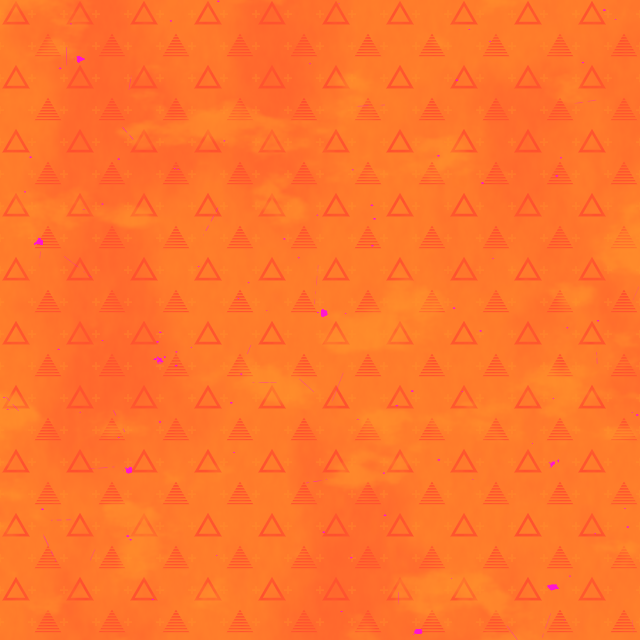
Give the GLSL for this pattern, as a Shadertoy shader.

```glsl
const float REPEATS = 10.0;
const vec2 TRI_SIZE = vec2(0.215, 0.37);   // half width and height, in cells
const float STROKE = 0.042;
const float STRIPES = 8.0;

const vec3 ORANGE = vec3(1.0, 0.485, 0.17);
const vec3 AMBER = vec3(1.0, 0.58, 0.17);
const vec3 EMBER = vec3(1.0, 0.37, 0.18);
const vec3 RED = vec3(1.0, 0.31, 0.18);
const vec3 MAGENTA = vec3(1.0, 0.04, 0.88);

float hash(vec2 p) {
    vec3 q = fract(p.xyx * vec3(0.1031, 0.1030, 0.0973));
    q += dot(q, q.yzx + 33.33);
    return fract((q.x + q.y) * q.z);
}

float noise(vec2 p) {
    vec2 i = floor(p), f = fract(p);
    f = f * f * (3.0 - 2.0 * f);
    return mix(mix(hash(i), hash(i + vec2(1, 0)), f.x),
               mix(hash(i + vec2(0, 1)), hash(i + vec2(1, 1)), f.x), f.y);
}

float fbm(vec2 p) {
    float sum = 0.0, amp = 0.5;
    for (int i = 0; i < 5; i++) {
        sum += amp * noise(p);
        p = mat2(1.6, 1.2, -1.2, 1.6) * p + 7.3;
        amp *= 0.5;
    }
    return sum;
}

float fill(float d, float aa) {
    return clamp(0.5 - d / aa, 0.0, 1.0);
}

// Upright triangle with its apex at zero and y pointing down
float triangle(vec2 p, vec2 size) {
    vec2 normal = normalize(vec2(size.y, -size.x));
    return max(dot(vec2(abs(p.x), p.y), normal), p.y - size.y);
}

float segment(vec2 p, vec2 dir, float halfLength) {
    return length(p - dir * clamp(dot(p, dir), -halfLength, halfLength));
}

float outlined(vec2 p, float aa) {
    float d = triangle(p, TRI_SIZE);
    return fill(max(d, -d - STROKE), aa);
}

// Stripes grow thicker toward the apex
float striped(vec2 p, float aa) {
    float pitch = TRI_SIZE.y / STRIPES;
    float row = (TRI_SIZE.y - p.y) / pitch;
    float thickness = mix(0.40, 0.78, clamp(row / STRIPES, 0.0, 1.0));
    float band = (abs(fract(row) - 0.5) - 0.5 * thickness) * pitch;
    return fill(triangle(p, TRI_SIZE), aa) * fill(band, aa);
}

float crosses(vec2 p, float aa) {
    vec2 q = abs(fract(p * 2.0) - 0.5) * 0.5;
    float d = max(min(q.x, q.y) - 0.008, max(q.x, q.y) - 0.06);
    return fill(d, aa);
}

float scratches(vec2 p, float aa) {
    float mask = 0.0;
    for (int i = 0; i < 26; i++) {
        float k = float(i);
        vec2 centre = vec2(hash(vec2(k, 3.1)), hash(vec2(k, 8.7)));
        float angle = mix(0.9, 2.5, hash(vec2(k, 15.2)));
        if (i % 5 == 0) angle = 0.2 * hash(vec2(k, 2.4));
        float halfLength = mix(0.006, 0.032, hash(vec2(k, 21.9)));
        float d = segment(p - centre, vec2(cos(angle), sin(angle)), halfLength);
        mask = max(mask, fill(d - 0.0005, aa) * mix(0.25, 0.8, hash(vec2(k, 40.0))));
    }
    return mask * smoothstep(0.3, 0.55, noise(p * 140.0));
}

// Many small specks and a few larger ragged chips
float chips(vec2 p, float aa) {
    float mask = 0.0;
    float ragged = (noise(p * 260.0) - 0.5) * 0.009;
    for (int i = 0; i < 90; i++) {
        float k = float(i);
        vec2 q = p - vec2(hash(vec2(k, 61.3)), hash(vec2(k, 77.9)));
        float large = step(float(i), 7.0);
        float radius = mix(mix(0.0004, 0.0017, hash(vec2(k, 91.4))), 0.0052, large);
        mask = max(mask, fill(length(q * vec2(0.8, 1.2)) - radius + ragged * large, aa));
    }
    return mask;
}

void mainImage(out vec4 fragColor, in vec2 fragCoord) {
    vec2 uv = fragCoord / iResolution.y;
    float aa = 1.0 / iResolution.y;
    vec2 grid = vec2(uv.x, 1.0 - uv.y) * REPEATS;
    float gridAa = aa * REPEATS;

    // Mottled ground with loose vertical stains and amber smudges
    float bands = 0.5 + 0.5 * cos(6.2832 * (uv.x - 0.16) / 0.345);
    float stain = smoothstep(0.42, 0.85, fbm(uv * vec2(7.0, 5.0) + 3.0) + 0.20 * bands);
    float smudge = smoothstep(0.56, 0.74, fbm(uv * vec2(9.0, 15.0) + 31.0));
    float grain = fbm(uv * vec2(90.0, 50.0)) - 0.48;
    vec3 color = mix(ORANGE, EMBER, 0.65 * stain);
    color = mix(color, AMBER, 0.55 * smudge);
    color.g += 0.035 * grain;

    // Printed motifs, staggered by half a cell
    vec2 cell = fract(grid);
    float ink = max(outlined(cell - vec2(0.25, 0.012), gridAa),
                    striped(cell - vec2(0.75, 0.522), gridAa));
    float wear = 0.82 - 0.45 * smudge + 0.5 * grain;
    color = mix(color, AMBER, 0.5 * crosses(grid - vec2(0.25, -0.03), gridAa));
    color = mix(color, RED, ink * clamp(wear, 0.0, 1.0));

    // Surface damage
    color = mix(color, MAGENTA, 0.75 * scratches(uv, aa));
    color = mix(color, MAGENTA, 0.9 * chips(uv, aa));
    fragColor = vec4(color, 1.0);
}
```
